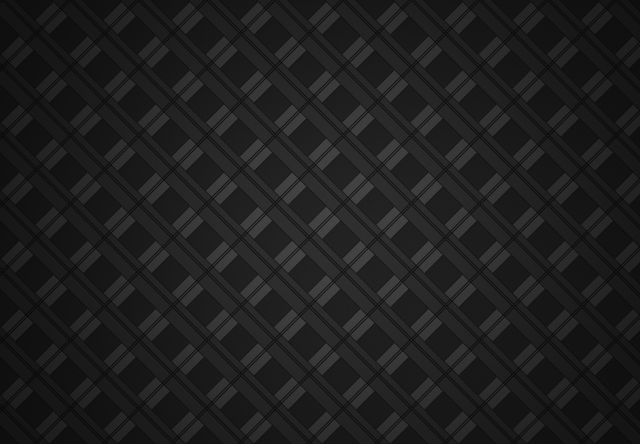
A Shadertoy shader for this pattern:

```glsl
// Dark diagonal plaid: square tiles with a pale bar on two opposite sides,
// set between falling bands and double grooves. Two rotated cell axes carry
// the repeat; a soft central light and fine grain finish the surface.

float hash(vec2 p) {
    vec3 q = fract(vec3(p.xyx) * 0.1031);
    q += dot(q, q.yzx + 33.33);
    return fract((q.x + q.y) * q.z);
}

// Coverage of a strip around zero with the given half width.
float strip(float d, float halfWidth, float aa) {
    return 1.0 - smoothstep(halfWidth - aa, halfWidth + aa, abs(d));
}

// Pair of tight parallel grooves on each integer coordinate.
float doubleGroove(float x, float aa) {
    float d = abs(x - round(x));
    return strip(d - 0.022, 0.011, aa);
}

void mainImage(out vec4 fragColor, in vec2 fragCoord) {
    vec2 pos = (fragCoord - 0.5 * iResolution.xy) / iResolution.y;
    vec2 q = pos - vec2(-0.0243, -0.0356);

    // Axes: x runs down-right, y runs up-right, one unit per repeat.
    vec2 cell = vec2(q.x - q.y, q.x + q.y) / 0.1536;
    float aa = 0.6 / (0.1086 * iResolution.y);
    vec2 local = fract(cell) - vec2(0.5, 0.44);

    // Flat layers: band, bars along it, then the dark tile.
    float column = strip(local.y, 0.275, aa);
    float tile = column * strip(local.x, 0.285, aa);
    float shade = mix(0.168, 0.24 + 0.02 * local.y, column);
    shade = mix(shade, 0.122 + 0.015 * local.x, tile);

    // Thin seams beside the bands and around the tiles.
    float bandSeam = strip(abs(local.y) - 0.275, 0.009, aa);
    float tileSeam = column * strip(abs(local.x) - 0.285, 0.008, aa);
    shade = mix(shade, 0.06, 0.75 * max(bandSeam, tileSeam));

    // Long double grooves cross over everything.
    float groove = max(doubleGroove(cell.x, aa), doubleGroove(cell.y, aa));
    shade = mix(shade, 0.055, 0.85 * groove);

    // Central light and faint grain.
    shade *= mix(1.1, 0.46, smoothstep(0.0, 0.92, length(pos - vec2(0.02, 0.0))));
    shade *= 0.98 + 0.04 * hash(floor((pos + 2.0) * 356.0));

    fragColor = vec4(vec3(shade), 1.0);
}
```
